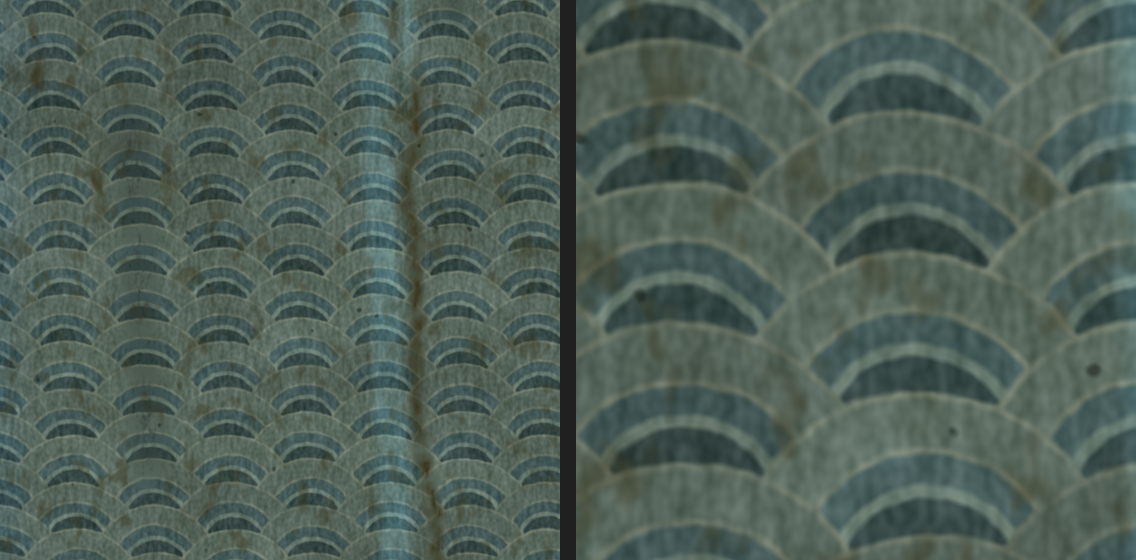
Left: the whole. Right: its middle third, enlarged.
A Shadertoy shader for this pattern:

```glsl
// Weathered overlapping wave-scale paper with a pale vertical fold and brown damp stains.

// Layout, in canvas heights
const float COLUMN_STEP = 0.1406;        // between staggered columns
const float ROW_STEP    = 0.0419;        // between staggered half rows
const vec2  ANCHOR      = vec2(0.535, 0.484);
const float LEAN        = 0.055;         // sideways drift of the columns
const float WOBBLE      = 0.0035;
const float FRAY        = 0.0016;

// Scale rings, radii from the scale centre
const float R_OUTER  = 0.1170;
const float R_BAND   = 0.0835;
const float R_RING   = 0.0620;
const float R_CORE   = 0.0545;
const float RIM      = 0.0042;
const float SOFTNESS = 0.0024;

// Colours
const vec3 BAND_COLOR  = vec3(0.330, 0.390, 0.345);
const vec3 RING_COLOR  = vec3(0.250, 0.335, 0.325);
const vec3 CORE_COLOR  = vec3(0.195, 0.265, 0.250);
const vec3 LINE_COLOR  = vec3(0.425, 0.465, 0.400);
const vec3 BROWN       = vec3(0.220, 0.210, 0.110);
const vec3 SOOT        = vec3(0.130, 0.160, 0.130);
const vec3 FOLD_LIGHT  = vec3(0.040, 0.090, 0.115);

// Wear
const float GRAIN  = 0.080;
const float MOTTLE = 0.060;
const float SPECK_GRID = 26.0;

float hash(vec2 p) {
    vec3 q = fract(vec3(p.xyx) * 0.1031);
    q += dot(q, q.yzx + 33.33);
    return fract((q.x + q.y) * q.z);
}

vec2 gradient(vec2 cell) {
    float angle = 6.2832 * hash(cell);
    return vec2(cos(angle), sin(angle));
}

// Gradient noise, roughly -0.7 to 0.7
float noise(vec2 p) {
    vec2 i = floor(p), f = p - i;
    vec2 u = f * f * f * (f * (f * 6.0 - 15.0) + 10.0);
    vec2 e = vec2(0.0, 1.0);
    float low  = mix(dot(gradient(i), f), dot(gradient(i + e.yx), f - e.yx), u.x);
    float high = mix(dot(gradient(i + e), f - e), dot(gradient(i + 1.0), f - 1.0), u.x);
    return mix(low, high, u.y);
}

float bell(float x, float width) { return exp(-x * x / (width * width)); }

float blot(vec2 p, vec2 centre, vec2 size) {
    vec2 d = (p - centre) / size;
    return exp(-dot(d, d));
}

// Concentric bands of one scale at distance r from its centre; ink fades the lines
vec3 scaleColor(float r, float ink, float blur) {
    vec3 line = mix(BAND_COLOR, LINE_COLOR, ink);
    vec3 c = mix(CORE_COLOR, line * vec3(0.96, 1.02, 1.06), smoothstep(-blur, blur, r - R_CORE));
    c = mix(c, RING_COLOR, smoothstep(-blur, blur, r - R_RING));
    c = mix(c, line, smoothstep(-blur, blur, r - R_BAND + RIM));
    c = mix(c, BAND_COLOR, smoothstep(-blur, blur, r - R_BAND));
    return mix(c, line, smoothstep(-blur, blur, r - R_OUTER + RIM));
}

// Paints half rows from the top down, lower scales covering upper ones
vec3 scales(vec2 p, float ink, float blur) {
    vec3 color = BAND_COLOR;
    vec2 q = p - ANCHOR;
    q.x += LEAN * q.y;
    float nearest = floor(q.y / ROW_STEP);
    for (int i = 2; i >= -3; i--) {
        float row = nearest + float(i);
        float shift = mod(row, 2.0) * COLUMN_STEP;
        float column = round((q.x - shift) / (2.0 * COLUMN_STEP));
        vec2 centre = vec2(column * 2.0 * COLUMN_STEP + shift, row * ROW_STEP);
        float r = length(q - centre);
        float tint = 0.95 + 0.10 * hash(vec2(column, row) + 57.0);
        float cover = 1.0 - smoothstep(-blur, blur, r - R_OUTER);
        color = mix(color, scaleColor(r, ink, blur) * tint, cover);
    }
    return color;
}

// Small dark specks, at most one per cell
float specks(vec2 p, float blur) {
    vec2 g = p * SPECK_GRID, cell = floor(g);
    vec2 centre = 0.2 + 0.6 * vec2(hash(cell + 3.1), hash(cell + 8.7));
    float radius = 0.03 + 0.08 * hash(cell + 14.0);
    float d = (length(g - cell - centre) - radius) / SPECK_GRID;
    return step(0.95, hash(cell + 21.0)) * (1.0 - smoothstep(-blur, blur, d));
}

void mainImage(out vec4 fragColor, in vec2 fragCoord) {
    vec2 p = fragCoord / iResolution.y;
    float blur = max(SOFTNESS, 0.75 / iResolution.y);
    vec2 warp = WOBBLE * vec2(noise(p * 13.0), noise(p * 13.0 + 40.0));
    warp += FRAY * vec2(noise(p * 85.0), noise(p * 85.0 + 60.0));
    float ink = clamp(0.75 + 0.9 * noise(p * 48.0 + 11.0), 0.1, 1.0);
    vec3 color = scales(p + warp, ink, blur);

    // Fibres and broad mottling
    float fibres = noise(p * vec2(115.0, 34.0)) + 0.8 * noise(p * vec2(170.0, 120.0));
    float cloud = noise(p * 7.0 + 5.0) + 0.6 * noise(p * vec2(38.0, 24.0));
    color += GRAIN * fibres + MOTTLE * cloud * vec3(0.7, 0.8, 0.9);
    float rot = noise(p * vec2(25.0, 17.0) + 9.0) + 0.5 * noise(p * vec2(75.0, 50.0));
    color = mix(color, BROWN, 0.42 * smoothstep(0.12, 0.6, rot));

    // Pale fold, with a short second crest near the top
    float foldX = p.x - 0.663 - 0.045 * (1.0 - p.y) + 0.006 * noise(vec2(p.y * 8.0, 2.0));
    float fold = smoothstep(-0.042, -0.010, foldX) * (1.0 - smoothstep(0.012, 0.042, foldX));
    float crest = bell(p.x - 0.728, 0.014) * smoothstep(0.78, 0.95, p.y);
    color += FOLD_LIGHT * (fold * (0.85 + 0.5 * cloud) + 0.9 * crest);
    color -= 0.035 * bell(foldX - 0.047, 0.012);

    // Brown seep running beside the fold
    float seepX = 0.744 + 0.04 * (1.0 - smoothstep(0.0, 0.3, p.y)) - 0.019 * bell(p.y - 0.66, 0.06);
    seepX += 0.012 * noise(vec2(p.y * 18.0, 7.0)) + 0.006 * noise(p * 55.0);
    float seep = bell(p.x - seepX, 0.012 + 0.006 * noise(p * 24.0)) * (1.0 - smoothstep(0.82, 0.93, p.y));
    color = mix(color, BROWN, seep * clamp(0.65 + 0.8 * noise(p * 38.0) + 0.5 * fibres, 0.0, 1.0));

    // Damp patches
    float damp = blot(p, vec2(0.250, 0.50), vec2(0.030, 0.14)) + blot(p, vec2(0.265, 0.24), vec2(0.035, 0.10));
    damp += blot(p, vec2(0.235, 0.72), vec2(0.035, 0.09)) + blot(p, vec2(0.810, 0.99), vec2(0.018, 0.035));
    float rust = blot(p, vec2(0.065, 0.875), vec2(0.022, 0.028)) + blot(p, vec2(0.175, 0.70), vec2(0.014, 0.050));
    color = mix(color, SOOT, clamp(damp * (0.27 + 0.6 * fibres), 0.0, 0.6));
    color = mix(color, BROWN, clamp(rust * (0.55 + 0.8 * rot), 0.0, 0.8));
    color = mix(color, SOOT * 0.8, 0.6 * specks(p + 2.0 * warp, blur));

    // Cool left edge and dimmer top left
    color += vec3(-0.01, 0.01, 0.035) * bell(p.x, 0.05);
    color *= 1.0 - 0.08 * smoothstep(0.45, 1.0, p.y) * (1.0 - smoothstep(0.4, 0.7, p.x));
    color += vec3(0.012, 0.012, 0.016);
    fragColor = vec4(clamp(color, 0.0, 1.0), 1.0);
}
```
